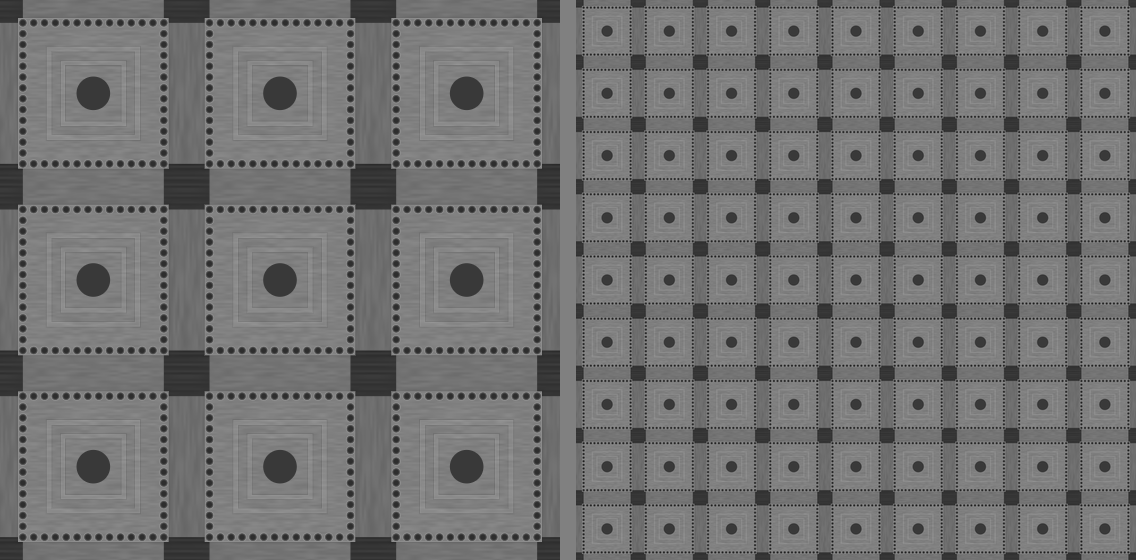
Left: one tile. Right: repeated 3 by 3.
This pattern is drawn by a three.js fragment shader. Its source:

```glsl
// Brushed grey metal panels with punched rims, square frames and dark discs over woven straps.
varying vec2 vUv;

const float REPEATS = 3.0;
const float PANEL = 0.4036;    // half width of a panel
const float RIM = 0.3776;      // distance of the hole rows from the centre
const float HOLES = 14.0;      // holes along one side
const float DISC = 0.09;

float hash(vec2 p) {
  vec3 q = fract(p.xyx * vec3(0.1031, 0.1030, 0.0973));
  q += dot(q, q.yzx + 33.33);
  return fract((q.x + q.y) * q.z);
}

// Value noise that wraps after a whole number of lattice cells
float wrapNoise(vec2 p, vec2 period) {
  vec2 i = floor(p), f = fract(p);
  f = f * f * (3.0 - 2.0 * f);
  vec2 a = mod(i, period), b = mod(i + 1.0, period);
  return mix(mix(hash(a), hash(vec2(b.x, a.y)), f.x),
             mix(hash(vec2(a.x, b.y)), hash(b), f.x), f.y);
}

// Streaks along x, centred on zero
float grain(vec2 uv, vec2 count) {
  float fine = wrapNoise(uv * count, count);
  vec2 coarseCount = floor(count * 0.5);
  float coarse = wrapNoise(uv * coarseCount + 7.0, coarseCount);
  return 0.6 * fine + 0.4 * coarse - 0.5;
}

float fill(float d, float aa) {
  return clamp(0.5 - d / aa, 0.0, 1.0);
}

float stroke(float d, float halfWidth, float aa) {
  return fill(abs(d) - halfWidth, aa);
}

float square(vec2 p, float halfSize) {
  vec2 a = abs(p);
  return max(a.x, a.y) - halfSize;
}

// Distance to the nearest hole centre along the square rim
float holeDistance(vec2 p) {
  vec2 a = abs(p);
  float pitch = 2.0 * RIM / (HOLES - 1.0);
  float along = min(a.x, a.y), across = max(a.x, a.y);
  float centre = min(floor(along / pitch) + 0.5, 0.5 * (HOLES - 1.0)) * pitch;
  return length(vec2(along - centre, across - RIM));
}

// Raised square band with bright edges and a thin shadow on both sides
float addFrame(float tone, vec2 p, float outer, float inner, float aa) {
  float d = abs(square(p, 0.5 * (outer + inner))) - 0.5 * (outer - inner);
  tone = mix(tone, tone - 0.05, stroke(d - 0.002, 0.0022, aa));
  tone = mix(tone, tone + 0.04, fill(d, aa));
  return mix(tone, tone + 0.03, stroke(d + 0.002, 0.0013, aa));
}

// Crossing straps with dark streaked blocks where they meet
float straps(vec2 p, vec2 uv, float aa) {
  float across = 0.455 + 0.07 * grain(uv, vec2(18.0, 90.0));
  float upright = 0.432 + 0.07 * grain(uv.yx, vec2(12.0, 90.0));
  float block = 0.205 + 0.11 * grain(uv, vec2(4.0, 84.0));
  float inColumn = fill(RIM - abs(p.x), aa);
  float inRow = fill(RIM - abs(p.y), aa);
  return mix(mix(across, upright, inColumn), block, inColumn * inRow);
}

// Punched holes, each with a soft wall and a bright lip
float addHoles(float tone, vec2 p, float aa) {
  float d = holeDistance(p);
  tone = mix(tone, 0.40, fill(d - 0.0225, aa));
  tone = mix(tone, 0.58, stroke(d - 0.0230, 0.0018, aa));
  float wall = mix(0.18, 0.30, smoothstep(0.010, 0.019, d));
  return mix(tone, wall, fill(d - 0.0185, aa));
}

float panel(vec2 p, vec2 uv, float aa) {
  float tone = 0.502 + 0.075 * grain(uv, vec2(22.0, 110.0));
  tone = addFrame(tone, p, 0.250, 0.224, aa);
  tone = addFrame(tone, p, 0.1745, 0.151, aa);
  tone = mix(tone, 0.56, stroke(square(p, PANEL - 0.002), 0.002, aa));
  tone = addHoles(tone, p, aa);
  return mix(tone, 0.225, fill(length(p) - DISC, aa));
}

void main() {
  vec2 grid = vUv * REPEATS;
  vec2 uv = fract(grid);
  vec2 p = uv - 0.5;
  float aa = max(fwidth(grid.x), fwidth(grid.y));

  float tone = straps(p, uv, aa);
  float edge = square(p, PANEL);
  tone *= 1.0 - 0.12 * exp(-max(edge, 0.0) * 150.0);
  tone = mix(tone, panel(p, uv, aa), fill(edge, aa));
  gl_FragColor = vec4(vec3(tone), 1.0);
}
```
